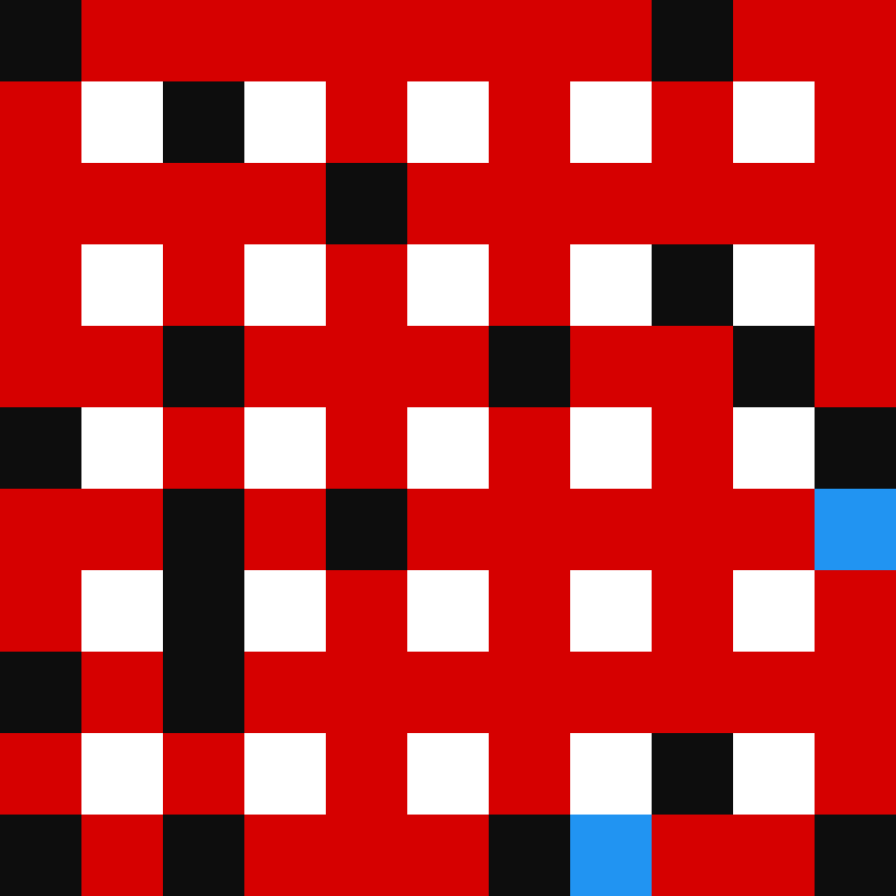
A WebGL 2 fragment shader for this pattern:

```glsl
#version 300 es
precision highp float;

#define GRID 11
#define CROSS_PRIME 37
#define CROSS_SHIFT 3
#define CROSS_DARK 14
#define CROSS_BLUE 25
#define LINK_PRIME 61
#define LINK_SHIFT 34
#define LINK_DARK 7
#define LINK_BLUE 60
#define HASH_POWER 11

uniform vec2 u_resolution;
out vec4 fragColor;

const vec3 RED   = vec3(0.84, 0.0, 0.0);
const vec3 WHITE = vec3(1.0);
const vec3 BLACK = vec3(0.05);
const vec3 BLUE  = vec3(0.13, 0.58, 0.95);

// Shuffles 1..prime-1 without repeats, so the share of each colour is fixed
int powerHash(int index, int prime, int shift) {
    int value = 1;
    for (int i = 0; i < HASH_POWER; i++) value = value * index % prime;
    return (value + shift) % prime;
}

vec3 pathColor(int rank, int darkCount, int blueRank) {
    if (rank < darkCount) return BLACK;
    return rank == blueRank ? BLUE : RED;
}

vec3 cellColor(ivec2 cell) {
    cell = clamp(cell, ivec2(0), ivec2(GRID - 1));
    int column = cell.x;
    int row = GRID - 1 - cell.y;
    bool oddColumn = column % 2 == 1;
    bool oddRow = row % 2 == 1;

    // White blocks between the paths
    if (oddColumn && oddRow) return WHITE;

    // Links between two crossings
    if (oddColumn || oddRow) {
        int link = (row * GRID + column + 1) / 2;
        return pathColor(powerHash(link, LINK_PRIME, LINK_SHIFT), LINK_DARK, LINK_BLUE);
    }

    // Crossings of the paths
    int crossing = row / 2 * ((GRID + 1) / 2) + column / 2 + 1;
    return pathColor(powerHash(crossing, CROSS_PRIME, CROSS_SHIFT), CROSS_DARK, CROSS_BLUE);
}

void main() {
    vec2 position = gl_FragCoord.xy / u_resolution * float(GRID);
    vec2 pixelSize = float(GRID) / u_resolution;

    // Blend the four cells around the nearest grid corner over one pixel
    vec2 corner = floor(position + 0.5);
    vec2 blend = clamp((position - corner) / pixelSize + 0.5, 0.0, 1.0);
    ivec2 upper = ivec2(corner);
    ivec2 lower = upper - 1;

    vec3 bottom = mix(cellColor(lower), cellColor(ivec2(upper.x, lower.y)), blend.x);
    vec3 top = mix(cellColor(ivec2(lower.x, upper.y)), cellColor(upper), blend.x);
    fragColor = vec4(mix(bottom, top, blend.y), 1.0);
}
```
